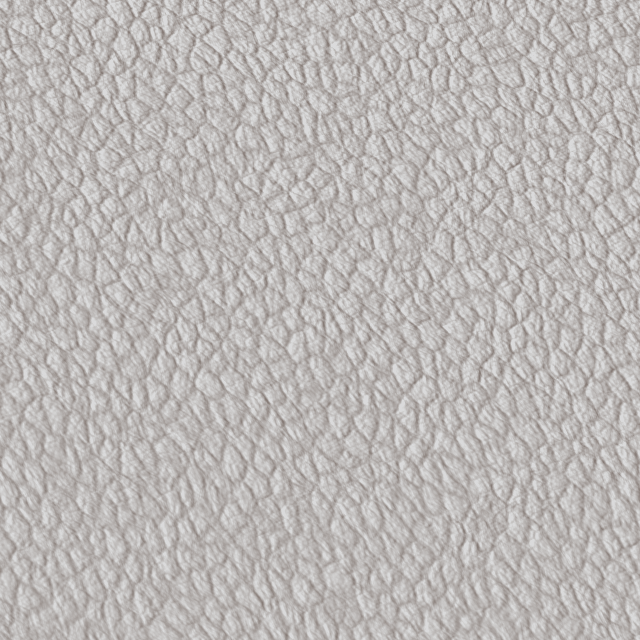
A three.js fragment shader for this texture:

```glsl
// Pale grey pebbled leather with steep leaning creases, lit from the left.
varying vec2 vUv;

const vec3 SHADOW_COLOR = vec3(0.53, 0.488, 0.468);
const vec3 LIGHT_COLOR = vec3(0.842, 0.842, 0.842);
const vec2 PEBBLE_COUNT = vec2(33.0, 25.0);  // pebbles across and up
const float LEAN = 0.32;                     // tilts the grain to the left
const float PEBBLE_TURN = 0.87;              // radians, slants the creases
const float WRINKLE_TURN = 0.6;
const float PORE_TURN = 0.4;
const float WRINKLE_SCALE = 2.2;             // small folds per pebble
const float PORE_SCALE = 6.6;                // pores per pebble
const float WRINKLE_DEPTH = 0.38;
const float PORE_DEPTH = 0.45;
const float CREASE_STEEPNESS = 3.6;
const float WARP_AMOUNT = 0.0045;
const float PERSPECTIVE = 0.12;              // pebbles shrink toward the top
const vec2 LIGHT_STEP = vec2(-0.0052, 0.0006);
const float BASE_TONE = 0.722;
const float RELIEF_GAIN = 0.54;
const float CREASE_GAIN = 0.29;
const float MEAN_HEIGHT = 0.80;

vec2 hash2(vec2 p) {
  vec2 q = vec2(dot(p, vec2(127.1, 311.7)), dot(p, vec2(269.5, 183.3)));
  return fract(sin(q) * 43758.5);
}

vec2 turn(vec2 p, float angle) {
  float c = cos(angle);
  float s = sin(angle);
  return vec2(c * p.x - s * p.y, s * p.x + c * p.y);
}

// Nearest distance, second distance, and a random value of the nearest cell.
vec3 cellular(vec2 p) {
  vec2 base = floor(p);
  vec2 local = fract(p);
  vec3 result = vec3(8.0, 8.0, 0.0);
  for (int y = -1; y <= 1; y++) {
    for (int x = -1; x <= 1; x++) {
      vec2 cell = vec2(float(x), float(y));
      vec2 seed = hash2(base + cell);
      float d = length(cell + 0.05 + 0.9 * seed - local);
      if (d < result.x) {
        result = vec3(d, result.x, fract(seed.x * 7.3 + seed.y * 3.1));
      } else {
        result.y = min(result.y, d);
      }
    }
  }
  return result;
}

// Layered sines bend the creases so that no cell wall stays straight.
vec2 warp(vec2 p) {
  vec2 broad = sin(p.yx * vec2(23.0, 19.0) + sin(p * 13.0) * 2.0);
  vec2 tight = sin(p.yx * vec2(97.0, 113.0) + sin(p * 71.0) * 2.0);
  p.x += LEAN * p.y;
  p.y *= 1.0 - 0.8 * PERSPECTIVE + PERSPECTIVE * p.y;
  return p + WARP_AMOUNT * (broad + 0.25 * tight);
}

// Rounded pillow that falls steeply into the crease between two cells.
float pillow(vec3 cell, float blur) {
  float edge = cell.y - cell.x;
  edge = sqrt(edge * edge + blur * blur) - blur;
  return 1.0 - exp(-CREASE_STEEPNESS * edge);
}

float leatherHeight(vec2 uv, float focus) {
  vec2 p = turn(warp(uv) * PEBBLE_COUNT, PEBBLE_TURN);
  float blur = mix(0.15, 0.03, focus);
  vec3 pebble = cellular(p);
  vec3 wrinkle = cellular(turn(p, WRINKLE_TURN) * WRINKLE_SCALE + 17.0);
  vec3 pore = cellular(turn(p, PORE_TURN) * PORE_SCALE + 41.0);
  float height = pillow(pebble, blur) * (0.72 + 0.26 * pebble.z);
  height += WRINKLE_DEPTH * pillow(wrinkle, blur) * (0.6 + 0.8 * wrinkle.z);
  return height + PORE_DEPTH * mix(0.75, 1.0, focus) * (0.5 - pore.x);
}

void main() {
  // The upper right is in sharper focus than the lower left.
  float focus = smoothstep(0.0, 1.0, 0.75 * vUv.y + 0.3 * vUv.x);

  // Slopes facing the light brighten; creases and far slopes darken.
  float height = leatherHeight(vUv, focus);
  float slope = height - leatherHeight(vUv + LIGHT_STEP, focus);
  float relief = RELIEF_GAIN * slope + CREASE_GAIN * (height - MEAN_HEIGHT);
  float tone = BASE_TONE + relief * mix(0.88, 1.08, focus);

  gl_FragColor = vec4(mix(SHADOW_COLOR, LIGHT_COLOR, clamp(tone, 0.0, 1.04)), 1.0);
}
```
